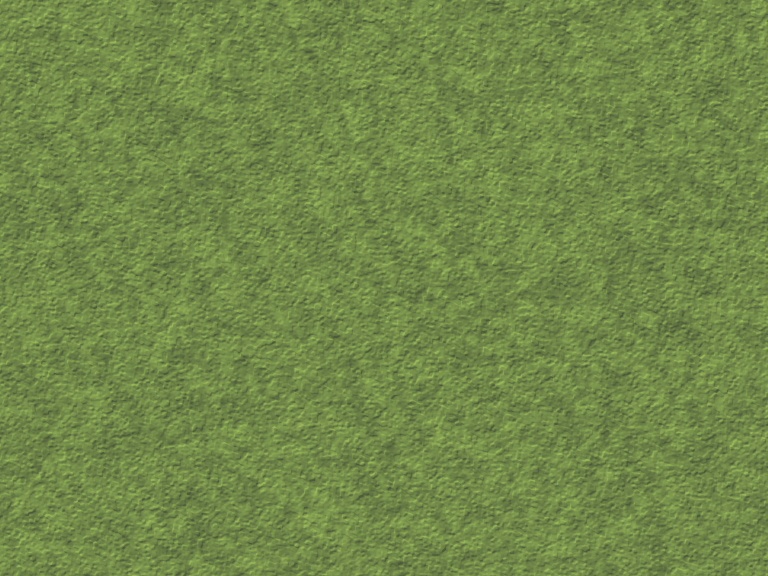
Give the GLSL for this texture, as a Shadertoy shader.

```glsl
const vec3 SHADE_GREEN = vec3(0.36, 0.43, 0.25);
const vec3 LIGHT_GREEN = vec3(0.53, 0.64, 0.32);

// Cells per canvas height
const float PATCH_SCALE = 16.0;
const float MOTTLE_SCALE = 58.0;
const float TUFT_SCALE = 112.0;
const float GRAIN_SCALE = 200.0;

// Contribution of each layer to the tone
const float PATCH_GAIN = 0.08;
const float MOTTLE_GAIN = 0.56;
const float TUFT_GAIN = 0.46;
const float RELIEF_GAIN = 1.05;

const float CELL_SHARPNESS = 4.5;
const vec2 GRAIN_STRETCH = vec2(0.9, 1.08);
const vec2 LIGHT_STEP = vec2(-0.3, 0.6);

vec3 hash3(vec2 cell) {
    vec3 h = fract(cell.xyx * vec3(0.1031, 0.1030, 0.0973));
    h += dot(h, h.yxz + 33.33);
    return fract((h.xxy + h.yzz) * h.zyx);
}

// Soft cellular noise: blends the random tones of nearby cell points
float softCells(vec2 p) {
    vec2 cell = floor(p);
    float toneSum = 0.0;
    float weightSum = 0.0;
    for (int y = -1; y <= 1; y++) {
        for (int x = -1; x <= 1; x++) {
            vec2 neighbour = cell + vec2(x, y);
            vec3 seed = hash3(neighbour);
            vec2 offset = neighbour + seed.xy - p;
            float weight = exp(-CELL_SHARPNESS * dot(offset, offset));
            toneSum += weight * seed.z;
            weightSum += weight;
        }
    }
    return toneSum / weightSum - 0.5;
}

// Fine bumps lit from the upper left
float grainRelief(vec2 p) {
    vec2 q = p * GRAIN_SCALE * GRAIN_STRETCH + 71.0;
    return softCells(q) - softCells(q + LIGHT_STEP);
}

void mainImage(out vec4 fragColor, in vec2 fragCoord) {
    vec2 p = fragCoord / iResolution.y;

    // Layers from broad patches down to fine grain
    float tone = 0.5;
    tone += PATCH_GAIN * softCells(p * PATCH_SCALE + 7.0);
    tone += MOTTLE_GAIN * softCells(p * MOTTLE_SCALE + 19.0);
    tone += TUFT_GAIN * softCells(p * TUFT_SCALE + 43.0);
    tone += RELIEF_GAIN * grainRelief(p);

    // Extremes may pass slightly beyond the two greens
    vec3 color = mix(SHADE_GREEN, LIGHT_GREEN, clamp(tone, -0.35, 1.35));
    fragColor = vec4(color, 1.0);
}
```
